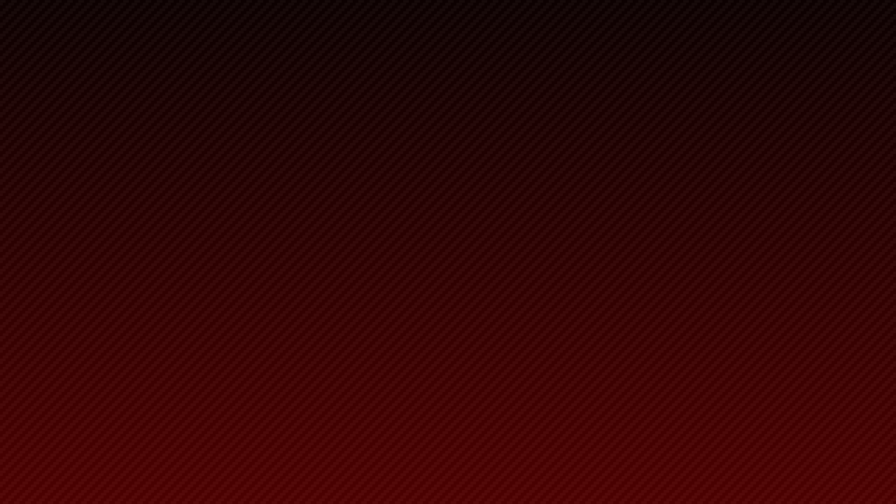
Reproduce this pattern procedurally as a WebGL 2 fragment shader.

```glsl
#version 300 es
precision highp float;
// Carbon fibre twill rising to the right, over a black to deep red vertical fade.

uniform vec2 u_resolution;
out vec4 outColor;

const float REPEATS_DOWN = 45.0;      // gives 80 across at 16:9
const float THREADS = 4.0;            // threads per repeat
const float FLOAT_WIDTH = 0.5;        // share of the repeat lying on top
const float EDGE = 0.06;              // softness of a thread end, in repeats
const float SHEEN = 0.35;             // darkening toward thread sides
const float WEAVE_LIGHT = 0.040;      // brightness of raised threads
const int SAMPLES = 4;                // subsamples per pixel side

const vec3 TOP_COLOR = vec3(0.050, 0.004, 0.004);
const vec3 BOTTOM_COLOR = vec3(0.298, 0.002, 0.002);
const vec3 THREAD_TINT = vec3(1.0, 0.95, 0.92);

// Height of the 2/2 twill at p, measured in repeats: 0 is sunk, 1 is raised.
float twill(vec2 p) {
    float row = p.y * THREADS;
    float along = fract(p.x - floor(row) / THREADS);
    float fromCentre = abs(along - 0.5);
    float raised = 1.0 - smoothstep(-EDGE, EDGE, fromCentre - 0.5 * FLOAT_WIDTH);
    float across = 2.0 * fract(row) - 1.0;
    return raised * (1.0 - SHEEN * across * across);
}

// Average over one pixel, so that fine threads stay smooth.
float smoothTwill(vec2 pixel) {
    float sum = 0.0;
    for (int j = 0; j < SAMPLES; j++) {
        for (int i = 0; i < SAMPLES; i++) {
            vec2 offset = (vec2(i, j) + 0.5) / float(SAMPLES) - 0.5;
            sum += twill((pixel + offset) / u_resolution.y * REPEATS_DOWN);
        }
    }
    return sum / float(SAMPLES * SAMPLES);
}

void main() {
    // Vertical fade
    float height = gl_FragCoord.y / u_resolution.y;
    vec3 color = mix(BOTTOM_COLOR, TOP_COLOR, height);

    // Raised threads catch a faint light
    color += WEAVE_LIGHT * THREAD_TINT * smoothTwill(gl_FragCoord.xy);

    outColor = vec4(color, 1.0);
}
```
